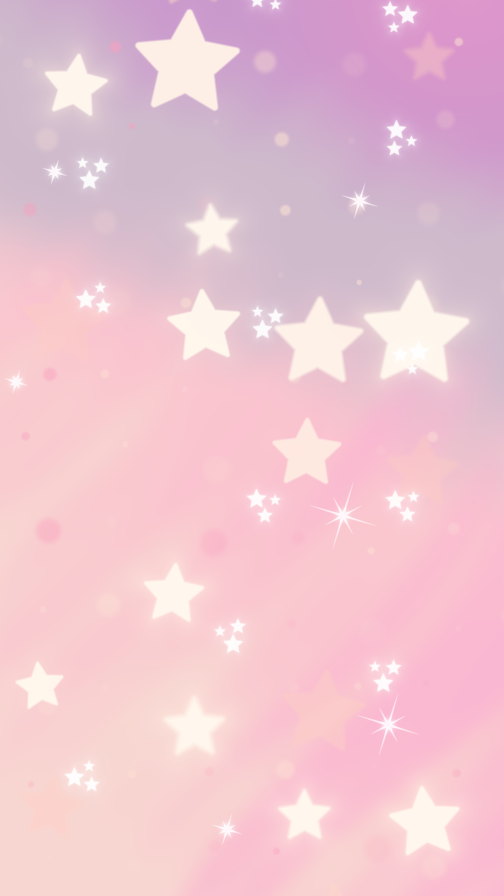
A WebGL 1 fragment shader for this background:

```glsl
precision highp float;
// Pastel dream sky: a diagonal pink-to-violet wash with soft streaks, covered
// by rounded five-point stars, bokeh discs, tiny star clusters and sparkles.
// Every scattered layer is a jittered grid; lengths are in canvas heights.
uniform vec2 u_resolution;

const float PI = 3.14159265;

float hash(vec2 cell, float seed) {
  return fract(sin(dot(cell, vec2(127.1, 311.7)) + seed * 74.7) * 43758.55);
}

vec2 jitter(vec2 cell, float seed) {
  return vec2(hash(cell, seed), hash(cell, seed + 0.37)) - 0.5;
}

// Signed distance to an upright star with rounded tips
float starDistance(vec2 p, float radius) {
  float sector = 0.4 * PI;
  float a = abs(mod(atan(p.x, p.y) + 0.5 * sector, sector) - 0.5 * sector);
  vec2 fromTip = length(p) / radius * vec2(cos(a), sin(a)) - vec2(0.93, 0.0);
  vec2 edge = vec2(-0.897, 0.443);
  float along = clamp(dot(fromTip, edge), 0.0, 0.62);
  float side = dot(fromTip, vec2(0.443, 0.897)) < 0.0 ? -1.0 : 1.0;
  return (side * length(fromTip - edge * along) - 0.06) * radius;
}

// Diagonal colour wash with streaks rising to the right
vec3 skyWash(vec2 p) {
  float across = dot(p, vec2(0.77, -0.64));
  float along = dot(p, vec2(0.64, 0.77));
  float streak = 0.5 * sin(across * 21.0 + 1.3 * sin(along * 6.0))
               + 0.3 * sin(across * 47.0 + 2.0 * sin(along * 5.0 + 1.0))
               + 0.2 * sin(across * 95.0 + 2.0 * sin(along * 9.0));
  float cloud = sin(p.x * 13.0 + 2.0 * sin(p.y * 9.0)) * sin(p.y * 17.0 + p.x * 8.0);
  float height = p.y + 0.42 * (p.x - 0.28) + 0.025 * streak + 0.02 * cloud;

  vec3 color = vec3(0.98, 0.77, 0.81);
  float peach = smoothstep(0.05, 0.55, 0.58 - 0.8 * p.x - 0.55 * p.y + 0.16 * streak + 0.08 * cloud);
  color = mix(color, vec3(0.97, 0.84, 0.82), peach);
  float rose = smoothstep(0.15, 0.65, 1.1 * p.x - 0.2 * p.y - 0.08 - 0.3 * streak);
  color = mix(color, vec3(0.98, 0.71, 0.82), 0.85 * rose);
  color = mix(color, vec3(0.81, 0.73, 0.80), smoothstep(0.53, 0.74, height));
  color = mix(color, vec3(0.79, 0.60, 0.80), smoothstep(0.80, 0.98, height));
  float corner = smoothstep(0.30, 0.0, length(p - vec2(0.52, 1.02)));
  return mix(color, vec3(0.91, 0.58, 0.79), 0.65 * corner);
}

// Faint out-of-focus discs
vec3 addBokeh(vec3 color, vec2 p) {
  vec2 cell = floor(p / 0.09);
  vec2 q = p - (cell + 0.5 + 0.45 * jitter(cell, 1.0)) * 0.09;
  float radius = mix(0.004, 0.021, pow(hash(cell, 2.0), 2.0));
  float disc = smoothstep(radius, radius * 0.45, length(q));
  float warmth = hash(cell, 3.0);
  vec3 tint = warmth < 0.35 ? vec3(0.98, 0.62, 0.74) : vec3(0.99, 0.88, 0.83);
  return mix(color, tint, disc * mix(0.12, 0.6, pow(hash(cell, 4.0), 2.0)));
}

// Large stars, from faint peach to glowing cream
vec3 addStars(vec3 color, vec2 p, float pixel) {
  vec2 home = floor(p / 0.14);
  for (int j = -1; j <= 1; j++) {
    for (int i = -1; i <= 1; i++) {
      vec2 cell = home + vec2(float(i), float(j));
      if (hash(cell, 5.0) > 0.64) continue;
      vec2 q = p - (cell + 0.5 + 0.42 * jitter(cell, 6.0)) * 0.14;
      float tilt = 0.25 * (hash(cell, 7.0) - 0.5);
      q = mat2(cos(tilt), sin(tilt), -sin(tilt), cos(tilt)) * q;
      float d = starDistance(q, mix(0.027, 0.064, hash(cell, 8.0)));

      float light = hash(cell, 9.0);
      vec3 tint = mix(vec3(0.99, 0.80, 0.77), vec3(1.0, 0.97, 0.93), smoothstep(0.15, 0.6, light));
      float opacity = mix(0.45, 0.97, smoothstep(0.1, 0.5, light));
      float blur = pixel + mix(0.0005, 0.005, pow(hash(cell, 10.0), 2.0));
      float glow = 0.5 * smoothstep(0.4, 0.9, light) * exp(-80.0 * max(d, 0.0));
      color = mix(color, vec3(1.0, 0.93, 0.88), glow);
      color = mix(color, tint, opacity * smoothstep(blur, -blur, d));
    }
  }
  return color;
}

// Groups of three tiny white stars
vec3 addClusters(vec3 color, vec2 p, float pixel) {
  vec2 cell = floor(p / 0.18);
  if (hash(cell, 11.0) > 0.4) return color;
  vec2 q = p - (cell + 0.5 + 0.5 * jitter(cell, 12.0)) * 0.18;
  for (int i = 0; i < 3; i++) {
    float k = float(i);
    float a = 2.1 * k + 6.3 * hash(cell, 13.0);
    float d = starDistance(q - 0.012 * vec2(cos(a), sin(a)), 0.011 - 0.0025 * k);
    color = mix(color, vec3(1.0), 0.9 * smoothstep(pixel, -pixel, d));
    color = mix(color, vec3(1.0), 0.25 * exp(-220.0 * max(d, 0.0)));
  }
  return color;
}

// Thin eight-rayed glints
vec3 addSparkles(vec3 color, vec2 p, float pixel) {
  vec2 cell = floor(p / 0.19 + 0.3);
  if (hash(cell, 14.0) > 0.3) return color;
  vec2 q = p - (cell + 0.2 + 0.4 * jitter(cell, 15.0)) * 0.19;
  float r = length(q);
  float a = atan(q.y, q.x) + 0.3;
  float fold = mod(a + PI / 8.0, PI / 4.0) - PI / 8.0;
  float reach = mix(0.014, 0.042, hash(cell, 16.0)) * (0.8 + 0.2 * cos(4.0 * a));
  float taper = clamp(1.0 - r / reach, 0.0, 1.0);
  float ray = smoothstep(0.0012 * taper + pixel, 0.0, r * abs(sin(fold))) * sqrt(taper);
  return mix(color, vec3(1.0, 0.98, 0.99), clamp(ray + exp(-r * r * 25000.0), 0.0, 0.95));
}

void main() {
  vec2 p = gl_FragCoord.xy / u_resolution.y;
  float pixel = 1.0 / u_resolution.y;
  vec3 color = addBokeh(skyWash(p), p);
  color = addStars(color, p, pixel);
  color = addClusters(color, p, pixel);
  color = addSparkles(color, p, pixel);
  gl_FragColor = vec4(color, 1.0);
}
```
